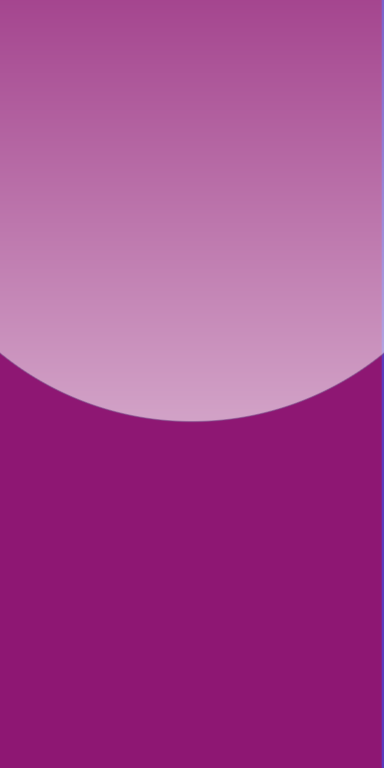
This background is drawn by a Shadertoy shader. Its source:

```glsl
// A flat magenta panel with a translucent white gloss shaped as a large disc
// that hangs from the top. The gloss strengthens downward to a thin muted rim,
// and a narrow blue strip runs along the right side beneath it.

#define PANEL_COLOR  vec3(0.557, 0.090, 0.450)
#define STRIP_COLOR  vec3(0.360, 0.220, 0.740)
#define RIM_COLOR    vec3(0.500, 0.300, 0.550)
#define DISC_CENTER  vec2(0.5, 1.692)
#define DISC_RADIUS  0.790
#define GLOSS_TOP    0.20
#define GLOSS_BOTTOM 0.60
#define RIM_WIDTH    0.0035
#define RIM_STRENGTH 0.55
#define STRIP_WIDTH  0.0060

// Smooth coverage of the region where the signed distance is negative
float coverage(float dist, float pixel) {
    return clamp(0.5 - dist / pixel, 0.0, 1.0);
}

void mainImage(out vec4 fragColor, in vec2 fragCoord) {
    // The canvas spans 1 unit across and 2 units up
    vec2 p = fragCoord / iResolution.xy * vec2(1.0, 2.0);
    float pixel = max(1.0 / iResolution.x, 2.0 / iResolution.y);

    // Panel and side strip
    float strip = coverage(1.0 - STRIP_WIDTH - p.x, pixel);
    vec3 color = mix(PANEL_COLOR, STRIP_COLOR, strip);

    // White gloss, faint at the top and strongest at the foot of the disc
    float discDist = length(p - DISC_CENTER) - DISC_RADIUS;
    float discBottom = DISC_CENTER.y - DISC_RADIUS;
    float descent = clamp((2.0 - p.y) / (2.0 - discBottom), 0.0, 1.0);
    float gloss = mix(GLOSS_TOP, GLOSS_BOTTOM, descent);
    color = mix(color, vec3(1.0), gloss * coverage(discDist, pixel));

    // Thin rim along the curved edge
    float rim = coverage(abs(discDist) - 0.5 * RIM_WIDTH, pixel);
    color = mix(color, RIM_COLOR, RIM_STRENGTH * rim);

    fragColor = vec4(color, 1.0);
}
```
